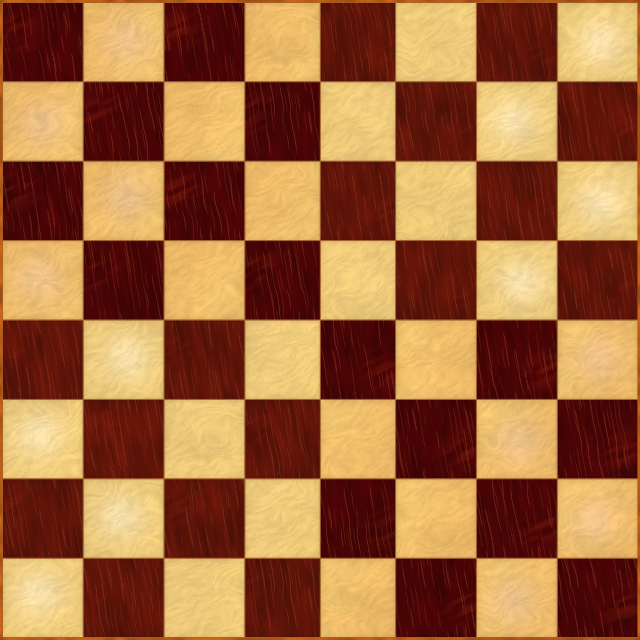
Write a three.js fragment shader that draws this pattern.

```glsl
// Wooden chequered board: 8 by 8 inlaid squares of dark and pale veneer
// in a thin orange frame. Each square gets its own grain from hashed value
// noise; opposite quarters of the board share a warmer or browner tint.
varying vec2 vUv;

const float CELLS = 8.0;
const float NOISE_PERIOD = 64.0;
const float FRAME_WIDTH = 0.0037;
const vec3 FRAME_COLOR = vec3(0.71, 0.35, 0.07);
const vec3 JOINT_COLOR = vec3(0.64, 0.38, 0.19);

float hash(vec2 p) {
  vec3 q = fract(vec3(p.xyx) * 0.1031);
  q += dot(q, q.yzx + 33.33);
  return fract((q.x + q.y) * q.z);
}

// Value noise that wraps every NOISE_PERIOD units.
float noise(vec2 p) {
  vec2 i = floor(p), f = fract(p);
  f = f * f * (3.0 - 2.0 * f);
  vec2 a = mod(i, NOISE_PERIOD), b = mod(i + 1.0, NOISE_PERIOD);
  return mix(mix(hash(a), hash(vec2(b.x, a.y)), f.x),
             mix(hash(vec2(a.x, b.y)), hash(b), f.x), f.y);
}

vec2 rotate(vec2 p, float angle) {
  float c = cos(angle), s = sin(angle);
  return vec2(c * p.x + s * p.y, c * p.y - s * p.x);
}

// Canvas to board squares; the two middle columns are slightly narrower.
vec2 boardCoord(vec2 uv) {
  float squeeze = 0.135 * clamp((uv.x - 0.383) / 0.2355, 0.0, 1.0);
  float x = (uv.x - FRAME_WIDTH) / 0.1263 + squeeze;
  float y = (uv.y - FRAME_WIDTH) / (1.0 - 2.0 * FRAME_WIDTH) * CELLS;
  return vec2(x, y);
}

// Fine broken pores, one per slot, leaning a little from the vertical.
float pores(vec2 p, float slots, float seed, float pixel) {
  float x = p.x + 0.17 * p.y + 0.03 * noise(vec2(seed, p.y * 4.0));
  float id = floor(x * slots);
  float center = 0.25 + 0.5 * hash(vec2(id, seed));
  float d = abs(fract(x * slots) - center) / slots;
  float width = max(0.011, 0.8 * pixel);
  float broken = smoothstep(0.42, 0.75, noise(vec2(id * 7.0 + seed, p.y * 4.0 + seed)));
  return (1.0 - smoothstep(0.3 * width, width, d)) * broken;
}

vec3 darkWood(vec2 p, float seed, float warm, float pixel) {
  vec3 color = mix(vec3(0.36, 0.075, 0.03), vec3(0.275, 0.015, 0.02), warm);
  vec2 grain = vec2(p.x + 0.17 * p.y, p.y);
  float fiber = noise(grain * vec2(22.0, 3.0) + seed);
  float cloud = noise(grain * vec2(4.0, 3.0) + seed * 1.7);
  color *= 0.78 + 0.24 * fiber + 0.22 * cloud;
  // Reddish figure slanting in from one side.
  vec2 q = rotate(p - vec2(0.14, 0.62), 0.45);
  float figure = exp(-dot(q * vec2(3.5, 5.0), q * vec2(3.5, 5.0)));
  figure *= smoothstep(0.4, 0.8, noise(q * vec2(4.0, 18.0) + seed));
  color = mix(color, vec3(0.46, 0.09, 0.04), 0.6 * figure);
  float pore = pores(p, 9.0, seed, pixel) + 0.6 * pores(p, 14.0, seed + 5.0, pixel);
  return mix(color, vec3(0.55, 0.22, 0.12), 0.5 * min(pore, 1.0));
}

vec3 paleWood(vec2 p, float seed, float warm, float glow) {
  vec3 color = mix(vec3(0.93, 0.79, 0.48), vec3(0.93, 0.73, 0.41), warm);
  // Honey patches, stronger towards one corner.
  float patchy = noise(p * vec2(4.0, 5.0) + seed);
  float corner = smoothstep(0.3, 1.2, p.x + 0.4 * (1.0 - p.y));
  color = mix(color, vec3(0.96, 0.82, 0.47), 0.6 * patchy * corner);
  // Worn, faded middle.
  vec2 q = p - 0.5 - 0.12 * (vec2(hash(vec2(seed, 1.0)), hash(vec2(seed, 2.0))) - 0.5);
  vec3 worn = mix(vec3(0.97, 0.89, 0.70), vec3(0.93, 0.76, 0.56), warm);
  color = mix(color, worn, glow * exp(-11.0 * dot(q, q)));
  // Fine slanting ripple and slow mottling.
  vec2 r = rotate(p, 0.55 + 0.3 * (patchy - 0.5));
  float ripple = noise(r * vec2(10.0, 32.0) + seed) - 0.5;
  float speck = noise(p * 45.0 + seed) - 0.5;
  float mottle = noise(p * 3.0 + seed * 2.3) - 0.5;
  return color * (1.0 + 0.085 * ripple + 0.04 * speck + 0.05 * mottle);
}

void main() {
  float pixel = fwidth(vUv.x);
  vec2 board = boardCoord(vUv);
  vec2 cell = clamp(floor(board), 0.0, CELLS - 1.0);
  vec2 local = board - cell;
  float seed = floor(40.0 * hash(cell + 3.0));

  // The grain is turned half round on the right of the board.
  float rightHalf = step(4.0, cell.x);
  float topHalf = step(4.0, cell.y);
  float warm = abs(topHalf - rightHalf);
  vec2 p = mix(local, 1.0 - local, rightHalf);

  float glow = 0.85 * step(2.0, abs(cell.x - 3.5));
  float isDark = mod(cell.x + cell.y, 2.0);
  vec3 color = isDark > 0.5 ? darkWood(p, seed, warm, pixel * CELLS)
                            : paleWood(p, seed, warm, glow);

  // Soft shading at the rim, then the thin joint between squares.
  vec2 rim = min(local, 1.0 - local);
  float edge = max(min(rim.x, rim.y), 0.0);
  color *= 1.0 - 0.1 * exp(-edge * 30.0);
  float jointWidth = max(0.014, pixel * CELLS);
  color = mix(JOINT_COLOR, color, smoothstep(0.0, jointWidth, edge));

  // Outer frame, continuous across the canvas edges.
  vec2 border = min(vUv, 1.0 - vUv);
  float inside = smoothstep(-0.5, 0.5, (min(border.x, border.y) - FRAME_WIDTH) / pixel);
  vec3 frame = FRAME_COLOR * (0.85 + 0.3 * noise(vUv * NOISE_PERIOD));
  gl_FragColor = vec4(mix(frame, color, inside), 1.0);
}
```
